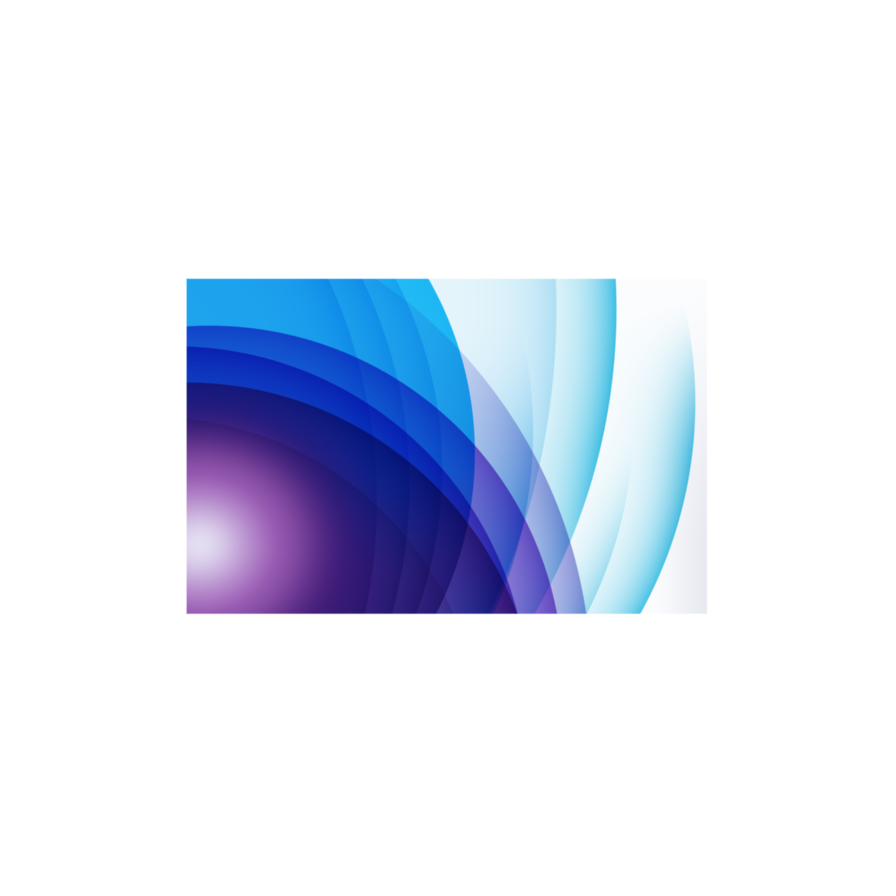
Write a Shadertoy shader that draws this background.

```glsl
#define PANEL_MIN vec2(0.2083, 0.3150)
#define PANEL_MAX vec2(0.7890, 0.6888)
#define SOFTNESS 0.0012
#define AQUA vec3(0.20, 0.74, 0.89)
#define SKY vec3(0.42, 0.77, 0.94)
#define CYAN vec3(0.10, 0.74, 0.97)
#define BLUE vec3(0.58, 0.40, 0.84)
#define INDIGO vec3(0.50, 0.35, 0.85)
#define VIOLET vec3(0.68, 0.42, 0.64)
#define DUSK vec3(0.24, 0.06, 0.42)
#define MAUVE vec3(0.62, 0.38, 0.72)
#define PEARL vec3(0.89, 0.87, 0.95)

// Signed depth inside a disc given as (center, radius)
float depthIn(vec2 p, vec3 disc) {
    return disc.z - length(p - disc.xy);
}

float inside(float depth) {
    return smoothstep(-SOFTNESS, SOFTNESS, depth);
}

// Tinted glass disc: strongest at its rim, fading inward to the body strength
vec3 glass(vec3 color, vec2 p, vec3 disc, vec3 tint, float body, float rim, float width) {
    float depth = depthIn(p, disc);
    float strength = mix(body, rim, exp(-max(depth, 0.0) / width));
    return color * mix(vec3(1.0), tint, inside(depth) * strength);
}

// Pale crescents opening to the right
vec3 paleArcs(vec3 color, vec2 p) {
    float low = 1.0 - smoothstep(0.33, 0.52, p.y);
    float outerFade = 1.0 - smoothstep(0.48, 0.67, p.y);
    float innerFade = 1.0 - smoothstep(0.38, 0.64, p.y);
    color = glass(color, p, vec3(0.292, 0.551, 0.484), AQUA, 0.0, 0.9 * outerFade, 0.030);
    color = glass(color, p, vec3(0.233, 0.531, 0.474), AQUA, 0.0, 0.4 * low, 0.025);
    color = glass(color, p, vec3(0.010, 0.655, 0.678), AQUA, 0.06, mix(0.95, 0.40, low), 0.032);
    color = glass(color, p, vec3(-0.194, 0.655, 0.815), SKY, 0.06, mix(0.35, 0.75, low), 0.040);
    return glass(color, p, vec3(0.108, 0.518, 0.487), SKY, 0.35 * innerFade, 0.75 * innerFade, 0.035);
}

// Nested vertical arcs: a saturated outer disc, then fainter ones within
vec3 cyanArcs(vec3 color, vec2 p) {
    float high = smoothstep(0.33, 0.50, p.y);
    for (int i = 0; i < 4; i++) {
        vec3 disc = vec3(0.138, 0.494, 0.392) + float(i) * vec3(-0.1055, -0.018, 0.069);
        vec3 tint = mix(vec3(0.55, 0.42, 0.76), CYAN, high);
        float body = i == 0 ? mix(0.65, 0.92, high) : 0.08;
        float rim = i == 0 ? 0.98 : mix(0.60, 0.48, high);
        color = glass(color, p, disc, tint, body, rim, 0.030);
    }
    return color;
}

// Broad arcs sweeping from the left edge down to the right
vec3 sweepingArcs(vec3 color, vec2 p) {
    float low = 1.0 - smoothstep(0.42, 0.67, p.y);
    color = glass(color, p, vec3(0.113, 0.236, 0.547), vec3(0.62, 0.61, 0.87), 0.15, mix(0.25, 1.0, low), 0.060);
    color = glass(color, p, vec3(0.234, 0.242, 0.3945), BLUE, 0.50, 1.0, 0.050);
    color = glass(color, p, vec3(0.195, 0.219, 0.3945), INDIGO, 0.40, 0.95, 0.045);
    return glass(color, p, vec3(0.208, 0.180, 0.393), VIOLET, 0.45, 1.0, 0.060);
}

// Pearl light fading through mauve into the dark inner disc
vec3 innerGlow(vec3 color, vec2 p) {
    float reach = length((p - vec2(0.222, 0.392)) * vec2(1.0, 1.12));
    vec3 glow = mix(PEARL, MAUVE, smoothstep(0.0, 0.095, reach));
    glow = mix(glow, DUSK, smoothstep(0.065, 0.185, reach));
    float cover = inside(depthIn(p, vec3(0.208, 0.180, 0.393)));
    color = mix(color, glow, cover * (1.0 - smoothstep(0.10, 0.24, reach)));
    return glass(color, p, vec3(0.169, 0.167, 0.368), VIOLET, 0.0, 0.30, 0.025);
}

void mainImage(out vec4 fragColor, in vec2 fragCoord) {
    vec2 p = (fragCoord - 0.5 * iResolution.xy) / min(iResolution.x, iResolution.y) + 0.5;

    // Soft paper tone, darker toward the lower right
    float shade = smoothstep(0.72, 0.80, p.x) * (1.0 - smoothstep(0.36, 0.72, p.y));
    vec3 color = mix(vec3(0.985, 0.99, 0.995), vec3(0.90, 0.91, 0.94), shade);

    color = paleArcs(color, p);
    color = cyanArcs(color, p);
    color = sweepingArcs(color, p);
    color = innerGlow(color, p);

    // White margin around the panel
    vec2 border = min(p - PANEL_MIN, PANEL_MAX - p);
    color = mix(vec3(1.0), color, inside(min(border.x, border.y)));
    fragColor = vec4(color, 1.0);
}
```
